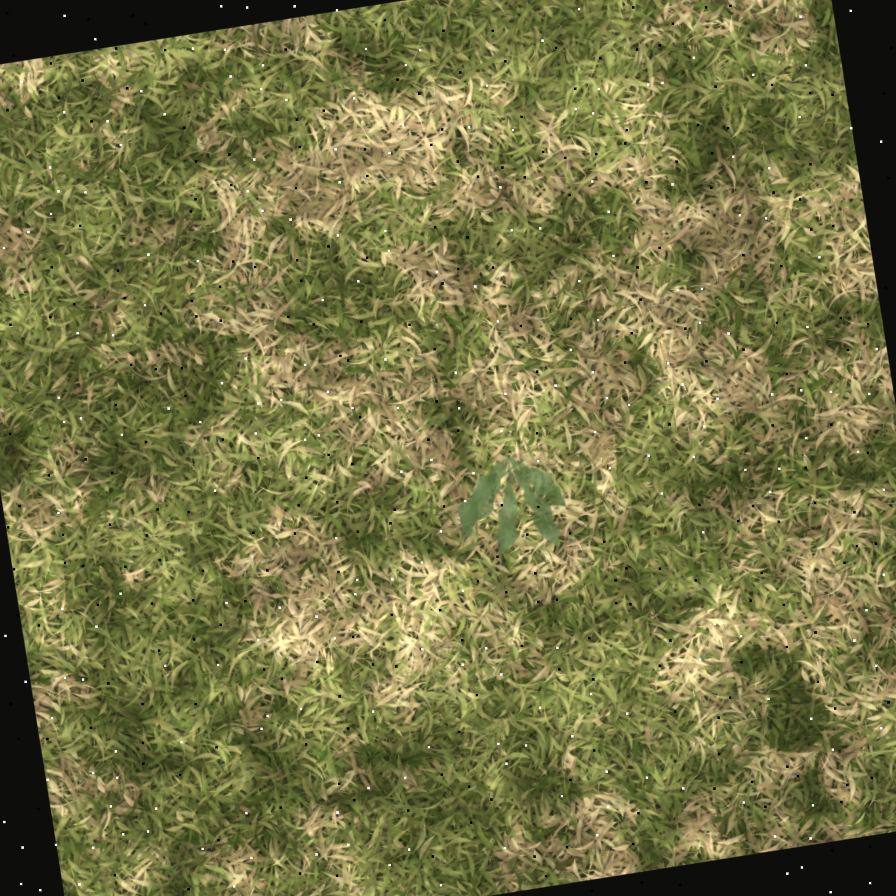
Write a three.js fragment shader that draws this texture.

```glsl
varying vec2 vUv;

float hash(vec2 p) {
  return fract(sin(dot(p, vec2(127.1, 311.7))) * 43758.5453);
}

float noise(vec2 p) {
  vec2 i = floor(p), f = fract(p);
  f = f * f * (3.0 - 2.0 * f);
  return mix(mix(hash(i), hash(i + vec2(1.0, 0.0)), f.x),
             mix(hash(i + vec2(0.0, 1.0)), hash(i + vec2(1.0, 1.0)), f.x), f.y);
}

mat2 rotation(float a) {
  return mat2(cos(a), -sin(a), sin(a), cos(a));
}

// Green or dry straw, chosen by a random pick and the local dryness
vec3 bladeColor(float pick, float tone, float dryness) {
  vec3 darkGreen = vec3(0.27, 0.31, 0.13);
  vec3 midGreen = vec3(0.43, 0.455, 0.235);
  vec3 lightGreen = vec3(0.61, 0.61, 0.36);
  vec3 tanBrown = vec3(0.60, 0.52, 0.35);
  vec3 straw = vec3(0.84, 0.76, 0.56);
  vec3 green = mix(darkGreen, midGreen, smoothstep(0.0, 0.45, tone));
  green = mix(green, lightGreen, smoothstep(0.5, 0.95, tone));
  vec3 dry = mix(tanBrown, straw, smoothstep(0.2, 0.9, tone));
  return mix(green, dry, smoothstep(-0.12, 0.12, dryness - pick));
}

// Layers of short curved blades lying in every direction
vec3 grass(vec2 p) {
  vec2 warped = p + 0.03 * vec2(noise(p * 28.0), noise(p * 28.0 + 50.0));
  float patches = 0.3 * noise(p * 6.0 + 3.0) + 0.4 * noise(warped * 19.0)
                + 0.3 * noise(warped * 42.0 + 7.0);
  float dryness = smoothstep(0.40, 0.76, patches);
  float clump = noise(warped * 27.0 + 31.0) - 0.5;
  float lushness = noise(p * 7.0 + 20.0) - 0.5;
  vec3 col = mix(vec3(0.20, 0.22, 0.10), vec3(0.42, 0.42, 0.23), noise(p * 150.0));
  for (int layer = 0; layer < 14; layer++) {
    float k = float(layer);
    vec2 g = p * 44.0 + k * vec2(5.37, 9.71);
    for (int j = -1; j <= 1; j++) {
      for (int i = -1; i <= 1; i++) {
        vec2 cell = floor(g) + vec2(float(i), float(j));
        vec2 id = cell + k * 17.0;
        float r = hash(id), s = hash(id + 41.3), tone = hash(id + 83.9);
        vec2 q = rotation(6.283 * r) * (g - cell - vec2(s, hash(id + 11.7)));
        q.y += (tone - 0.5) * q.x * q.x;
        float halfLength = mix(0.35, 0.9, s);
        float halfWidth = mix(0.06, 0.14, fract(r * 13.0));
        float taper = 1.0 - q.x * q.x / (halfLength * halfLength);
        float d = abs(q.y) - halfWidth * taper;
        float shadow = abs(q.y + 0.09) - halfWidth * taper;
        col *= 1.0 - 0.10 * (1.0 - smoothstep(0.0, 0.13, shadow));
        float shade = tone + 0.45 * clump - 0.3 * lushness;
        vec3 blade = bladeColor(fract(s * 29.0), shade, dryness);
        blade += vec3(-0.05, 0.01, -0.03) * (fract(r * 37.0) - 0.4);
        blade *= 1.0 + 0.08 * q.x / halfLength + 0.5 * q.y;
        col = mix(col, blade, 0.84 * (1.0 - smoothstep(-0.07, 0.07, d)));
      }
    }
  }
  col *= 1.0 + 0.36 * clump - 0.2 * lushness;
  return col * (0.99 + 0.22 * noise(p * 200.0));
}

// Narrow ragged leaves fanning down from one crown, half hidden in the grass
vec3 weed(vec3 col, vec2 p) {
  vec2 fromCrown = p - vec2(0.568, 0.49);
  for (int i = 0; i < 5; i++) {
    float k = float(i);
    vec2 q = rotation(-0.62 - 0.45 * k) * fromCrown;
    q.y += (hash(vec2(k, 8.0)) - 0.5) * 8.0 * q.x * q.x;
    float t = q.x / mix(0.08, 0.122, hash(vec2(k, 3.0)));
    float ragged = 0.3 + 1.0 * noise(vec2(t * 10.0, k * 5.0 + sign(q.y)));
    float width = 0.013 * ragged * smoothstep(-0.1, 0.7, t) * (1.0 - smoothstep(0.8, 1.05, t));
    float mask = 1.0 - smoothstep(-0.002, 0.002, abs(q.y) - width);
    mask *= step(0.0, t) * step(t, 1.05);
    vec3 leaf = mix(vec3(0.30, 0.39, 0.21), vec3(0.50, 0.60, 0.41), noise(p * 60.0 + k));
    col = mix(col, leaf, 0.78 * mask);
  }
  return col;
}

// Sparse tiny dots, some white and some black
vec3 specks(vec3 col, vec2 p) {
  vec2 g = p * 26.0, cell = floor(g);
  vec2 center = 0.1 + 0.8 * vec2(hash(cell + 5.1), hash(cell + 9.4));
  vec2 d = abs(g - cell - center);
  float dotMask = 1.0 - smoothstep(0.02, 0.05, max(d.x, d.y));
  float kind = hash(cell + 2.6);
  vec3 dotColor = vec3(step(kind, 0.36));
  return mix(col, dotColor, dotMask * step(kind, 0.75));
}

void main() {
  // Tilted lawn square on a black ground
  vec2 lawn = rotation(0.157) * (vUv - 0.5);
  float edge = max(abs(lawn.x), abs(lawn.y)) - 0.501;
  vec3 col = weed(grass(lawn + 0.5), vUv);
  col = mix(col, vec3(0.05, 0.05, 0.045), smoothstep(-0.001, 0.001, edge));
  gl_FragColor = vec4(specks(col, vUv), 1.0);
}
```
